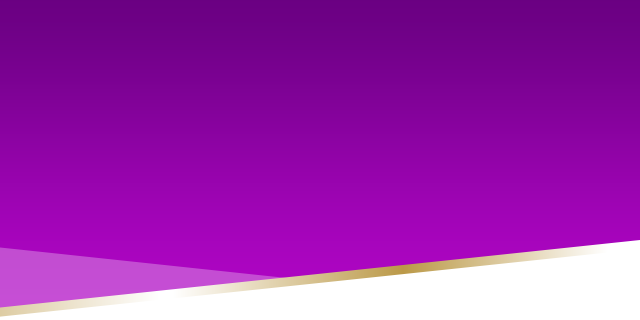
A Shadertoy shader for this background:

```glsl
#define EDGE_START 0.039
#define EDGE_SLOPE 0.211
#define FACET_START 0.2266
#define FACET_SLOPE -0.213
#define FACET_OPACITY 0.29
#define BAND_WIDTH 0.0285
#define GOLD_CENTER 0.63

const vec3 WHITE = vec3(1.0);
const vec3 DEEP_PURPLE = vec3(0.404, 0.0, 0.498);
const vec3 BRIGHT_PURPLE = vec3(0.686, 0.02, 0.769);
const vec3 GOLD = vec3(0.733, 0.6, 0.28);

// Signed height above a sloped line
float heightAbove(vec2 uv, float start, float slope) {
    return uv.y - start - slope * uv.x;
}

// Antialiased coverage of the positive side, about one pixel wide
float coverage(float height) {
    return clamp(height * iResolution.y + 0.5, 0.0, 1.0);
}

// Metallic sheen along the band: a main peak and a faint left tail
float goldAmount(float x) {
    float peak = min((x - 0.27) / (GOLD_CENTER - 0.27),
                     (0.95 - x) / (0.95 - GOLD_CENTER));
    float tail = 0.5 * (1.0 - x / 0.25);
    return clamp(max(peak, tail), 0.0, 1.0);
}

void mainImage(out vec4 fragColor, in vec2 fragCoord) {
    vec2 uv = fragCoord / iResolution.xy;
    float edge = heightAbove(uv, EDGE_START, EDGE_SLOPE);
    float facet = -heightAbove(uv, FACET_START, FACET_SLOPE);

    // Vertical purple gradient with a translucent facet
    vec3 purple = mix(DEEP_PURPLE, BRIGHT_PURPLE,
                      smoothstep(-0.15, 1.0, 1.0 - uv.y));
    purple = mix(purple, WHITE, FACET_OPACITY * coverage(facet));

    // White base, gold band, then the purple panel above the edge
    vec3 band = mix(WHITE, GOLD, goldAmount(uv.x));
    vec3 color = mix(WHITE, band, coverage(edge + BAND_WIDTH));
    color = mix(color, purple, coverage(edge));

    fragColor = vec4(color, 1.0);
}
```
